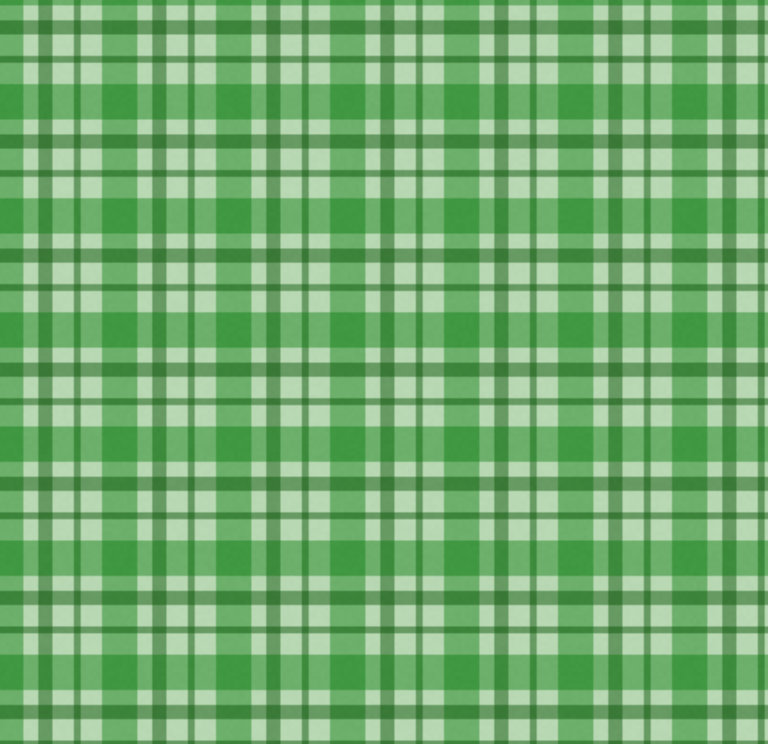
A WebGL 1 fragment shader for this pattern:

```glsl
precision highp float;

// Green plaid: one stripe sequence is repeated across and down.
// Each stripe is a translucent tint laid over a pale ground, so that
// crossings deepen by themselves. A faint grain varies the cloth.

uniform vec2 u_resolution;

const vec2 REPEATS = vec2(6.737, 6.52);    // setts across and down
const vec2 FIRST_BAND = vec2(0.398, 0.240); // dark band centre from top left, in setts

// Stripe centre and half width, in setts, measured from the dark band
const vec2 DARK_BAND = vec2(0.0, 0.062);
const vec2 THIN_LINE = vec2(0.280, 0.030);
const vec2 GREEN_BAND = vec2(0.652, 0.155);
const float SOFTNESS = 0.011;

const vec3 GROUND = vec3(0.72, 0.847, 0.70);
const vec3 GREEN_TINT = vec3(0.0, 0.46, 0.02);
const vec3 DARK_TINT = vec3(0.01, 0.31, 0.0);
const float GREEN_OPACITY = 0.41;
const float DARK_OPACITY = 0.45;

const float GRAIN_CELLS = 30.0; // grain cells per sett
const float GRAIN_AMOUNT = 0.014;

float hash(vec2 p) {
  vec3 q = fract(vec3(p.xyx) * 0.1031);
  q += dot(q, q.yzx + 33.33);
  return fract((q.x + q.y) * q.z);
}

float valueNoise(vec2 p) {
  vec2 cell = floor(p);
  vec2 f = fract(p);
  f = f * f * (3.0 - 2.0 * f);
  float lower = mix(hash(cell), hash(cell + vec2(1.0, 0.0)), f.x);
  float upper = mix(hash(cell + vec2(0.0, 1.0)), hash(cell + vec2(1.0, 1.0)), f.x);
  return mix(lower, upper, f.y);
}

// Coverage of a repeating stripe at t, with smoothed edges
float stripe(float t, vec2 shape, float blur) {
  float fromCentre = abs(fract(t - shape.x + 0.5) - 0.5);
  return 1.0 - smoothstep(shape.y - blur, shape.y + blur, fromCentre);
}

// Lays one direction of threads over the cloth
vec3 layStripes(vec3 cloth, float t, float blur) {
  float green = stripe(t, GREEN_BAND, blur);
  float dark = max(stripe(t, DARK_BAND, blur), stripe(t, THIN_LINE, blur));
  cloth = mix(cloth, GREEN_TINT, green * GREEN_OPACITY);
  return mix(cloth, DARK_TINT, dark * DARK_OPACITY);
}

void main() {
  vec2 uv = gl_FragCoord.xy / u_resolution;
  vec2 sett = vec2(uv.x, 1.0 - uv.y) * REPEATS - FIRST_BAND;
  vec2 blur = max(vec2(SOFTNESS), 0.75 * REPEATS / u_resolution);

  vec3 cloth = layStripes(GROUND, sett.x, blur.x);
  cloth = layStripes(cloth, sett.y, blur.y);

  // Faint unevenness of the cloth
  float grain = valueNoise((sett + 1.0) * GRAIN_CELLS) - 0.5;
  cloth += grain * GRAIN_AMOUNT;

  gl_FragColor = vec4(clamp(cloth, 0.0, 1.0), 1.0);
}
```
